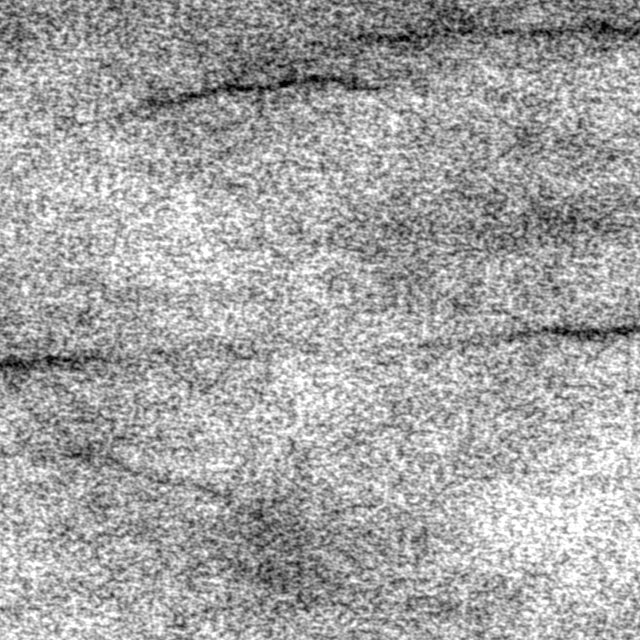
A three.js fragment shader for this texture:

```glsl
// Grainy grey stone with soft mottling and dark, wavy, near-horizontal cracks.
varying vec2 vUv;

const float TAU = 6.2831853;
const float BASE_TONE = 0.677;
const vec2 COARSE_GRAIN = vec2(82.0, 112.0);  // cells across and up
const vec2 FINE_GRAIN = vec2(160.0, 205.0);
const vec2 MOTTLE = vec2(24.0, 36.0);
const vec2 STRATA = vec2(6.0, 15.0);
const vec2 CLOUDS = vec2(2.5, 5.0);
const float COARSE_AMOUNT = 0.46;
const float FINE_AMOUNT = 0.34;
const float MOTTLE_AMOUNT = 0.22;
const float STRATA_AMOUNT = 0.16;
const float CLOUD_AMOUNT = 0.16;
const float CORE_WIDTH = 0.008;
const float CORE_DEPTH = 0.34;
const float HALO_WIDTH = 0.032;
const float HALO_DEPTH = 0.12;
const float TOP_BAND_DEPTH = 0.15;
const float PATCH_DEPTH = 0.14;

float hash(vec2 p) {
  vec3 q = fract(p.xyx * 0.1031);
  q += dot(q, q.yzx + 33.33);
  return fract((q.x + q.y) * q.z);
}

float cornerRamp(vec2 cell, vec2 offset) {
  float angle = TAU * hash(cell);
  return dot(vec2(cos(angle), sin(angle)), offset);
}

// Gradient noise, centred on zero.
float noise(vec2 p) {
  vec2 cell = floor(p);
  vec2 f = fract(p);
  vec2 fade = f * f * f * (f * (f * 6.0 - 15.0) + 10.0);
  vec2 e = vec2(1.0, 0.0);
  float low = mix(cornerRamp(cell, f), cornerRamp(cell + e, f - e), fade.x);
  float high = mix(cornerRamp(cell + e.yx, f - e.yx),
                   cornerRamp(cell + e.xx, f - e.xx), fade.x);
  return mix(low, high, fade.y);
}

float bell(float d) {
  return exp(-d * d);
}

float softPatch(vec2 p, vec2 centre, vec2 radius) {
  return bell(length((p - centre) / radius));
}

// Darkness of one crack, strongest and highest in its bend near x = peak.
float crack(vec2 p, float height, float slope, float bend, float peak) {
  float swing = cos(TAU * (p.x - peak));
  float wobble = 0.016 * noise(vec2(p.x * 9.0, height * 70.0))
               + 0.008 * noise(vec2(p.x * 28.0, height * 90.0));
  float d = p.y - height - slope * (p.x - 0.5) - bend * swing - wobble;
  float breaks = noise(vec2(p.x * 7.0, height * 50.0));
  float strength = smoothstep(-0.6, 0.8, swing + 1.2 * breaks);
  return strength * (CORE_DEPTH * bell(d / CORE_WIDTH)
                   + HALO_DEPTH * bell(d / HALO_WIDTH));
}

float cracks(vec2 p) {
  return crack(p, 0.845, 0.07, 0.027, 0.42)
       + crack(p, 0.447, 0.05, 0.018, 0.90)
       + 0.55 * crack(p, 0.150, -0.26, 0.040, 0.22)
       + 0.6 * crack(p, 0.940, 0.02, 0.006, 0.80);
}

// Broad light and dark areas.
float shading(vec2 p) {
  float tone = CLOUD_AMOUNT * noise(p * CLOUDS + 17.3)
             + STRATA_AMOUNT * noise(p * STRATA + 41.7);
  tone -= TOP_BAND_DEPTH * smoothstep(0.84, 0.96, p.y + 0.08 * noise(p * 4.0));
  tone -= PATCH_DEPTH * softPatch(p, vec2(0.38, 0.11), vec2(0.22, 0.09));
  tone -= 0.5 * PATCH_DEPTH * softPatch(p, vec2(0.68, 0.64), vec2(0.35, 0.12));
  tone += PATCH_DEPTH * softPatch(p, vec2(0.92, 0.18), vec2(0.18, 0.20));
  tone += 0.7 * PATCH_DEPTH * softPatch(p, vec2(0.12, 0.65), vec2(0.22, 0.15));
  return tone;
}

// Octaves are slightly turned so that their lattices do not line up.
float grain(vec2 p) {
  vec2 turned = mat2(0.98, 0.2, -0.2, 0.98) * p;
  return COARSE_AMOUNT * noise(p * COARSE_GRAIN + 5.1)
       + FINE_AMOUNT * noise(turned * FINE_GRAIN + 300.4)
       + MOTTLE_AMOUNT * noise(turned * MOTTLE + 80.9);
}

void main() {
  float tone = BASE_TONE + shading(vUv) + grain(vUv) - cracks(vUv);
  gl_FragColor = vec4(vec3(clamp(tone, 0.02, 1.0)), 1.0);
}
```
